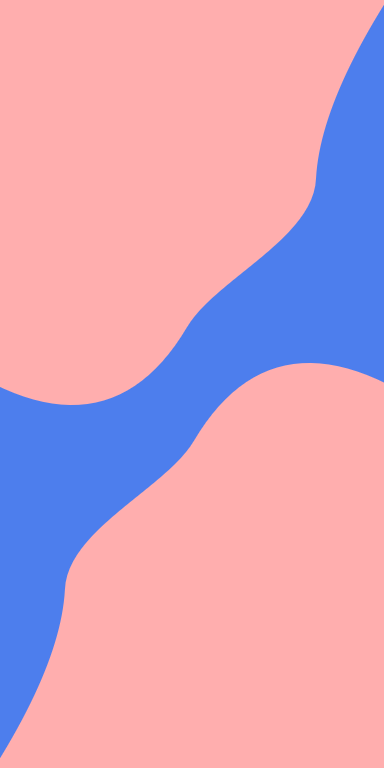
A Shadertoy shader for this background:

```glsl
#define PINK vec3(1.0, 0.682, 0.682)
#define BLUE vec3(0.302, 0.494, 0.929)
#define TURN_SUM vec2(0.992, 2.0)
#define STEPS 24

vec2 cubicBezier(vec2 a, vec2 b, vec2 c, vec2 d, float t) {
    float s = 1.0 - t;
    return s * s * s * a + 3.0 * s * s * t * b + 3.0 * s * t * t * c + t * t * t * d;
}

float segmentDistance(vec2 p, vec2 a, vec2 b) {
    vec2 ab = b - a;
    return length(p - a - ab * clamp(dot(p - a, ab) / dot(ab, ab), 0.0, 1.0));
}

// Signed distance to the wavy bank, positive above it
float bankDistance(vec2 p) {
    // Three joined cubic curves, advancing left to right
    vec2 knots[10] = vec2[10](
        vec2(-0.016, 1.000), vec2(0.198, 0.893), vec2(0.366, 0.943),
        vec2(0.487, 1.148), vec2(0.560, 1.272), vec2(0.818, 1.380),
        vec2(0.823, 1.536), vec2(0.830, 1.663), vec2(0.894, 1.822),
        vec2(1.016, 2.013));
    float nearest = 10.0;
    float side = -1.0;
    vec2 a = knots[0];
    for (int k = 0; k < 9; k += 3) {
        for (int i = 1; i <= STEPS; i++) {
            float t = float(i) / float(STEPS);
            vec2 b = cubicBezier(knots[k], knots[k + 1], knots[k + 2], knots[k + 3], t);
            nearest = min(nearest, segmentDistance(p, a, b));
            if (p.x >= a.x && p.x < b.x) {
                side = p.y > mix(a.y, b.y, (p.x - a.x) / (b.x - a.x)) ? 1.0 : -1.0;
            }
            a = b;
        }
    }
    return side * nearest;
}

void mainImage(out vec4 fragColor, in vec2 fragCoord) {
    vec2 p = fragCoord / iResolution.xy * vec2(1.0, 2.0);
    float pixel = 1.0 / iResolution.x;

    // The lower bank is the upper one turned half around
    float land = max(bankDistance(p), bankDistance(TURN_SUM - p));
    float coverage = clamp(land / pixel + 0.5, 0.0, 1.0);
    fragColor = vec4(mix(BLUE, PINK, coverage), 1.0);
}
```
